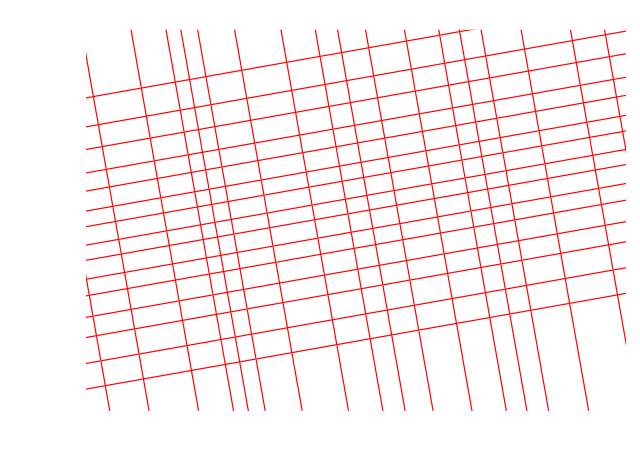
This pattern is drawn by a WebGL 2 fragment shader. Its source:

```glsl
#version 300 es
precision highp float;
// A tilted, unevenly spaced mesh of thin red lines, cropped to a rectangle on white.

#define TILT 0.1755                   // radians
#define LINE_WIDTH 0.00262            // lengths are in canvas heights
#define FRAME_MIN vec2(0.1886, 0.0989)
#define FRAME_MAX vec2(1.3728, 0.9350)
#define ROWS 15
#define ROW_GAP 0.0361
#define ROW_SPREAD 0.00018
#define COLUMNS 18
#define COLUMN_GAP 0.0677
#define COLUMN_START -0.065
#define PAPER vec3(1.0)
#define INK vec3(1.0, 0.0, 0.0)

uniform vec2 u_resolution;
out vec4 fragColor;

// Rows are dense in the middle and open out towards both ends.
float rowOffset(int index) {
    float u = float(index - ROWS / 2);
    float alternate = 0.0018 * (index % 2 == 0 ? -1.0 : 1.0);
    return -0.4636 - ROW_GAP * u - ROW_SPREAD * u * u * u - alternate;
}

// Two waves of unrelated period bunch the columns irregularly.
float columnOffset(int index) {
    float i = float(index);
    float drift = 0.0235 * cos(1.35 * (i - 2.7)) + 0.0144 * cos(0.9 * (i - 2.5));
    return COLUMN_START + COLUMN_GAP * i + drift;
}

// Share of a pixel covered by a line whose centre is the given distance away.
float lineCoverage(float dist, float pixel) {
    float reach = min(0.5 * LINE_WIDTH, dist + 0.5 * pixel);
    float start = max(-0.5 * LINE_WIDTH, dist - 0.5 * pixel);
    return clamp((reach - start) / pixel, 0.0, 1.0);
}

// Soft-edged mask of the cropping rectangle.
float frameMask(vec2 p, float pixel) {
    vec2 inside = min(p - FRAME_MIN, FRAME_MAX - p);
    return clamp(min(inside.x, inside.y) / pixel + 0.5, 0.0, 1.0);
}

void main() {
    float pixel = 1.0 / u_resolution.y;
    vec2 p = gl_FragCoord.xy * pixel;

    // Mesh axes pivot on the top left corner of the frame.
    vec2 fromCorner = p - vec2(FRAME_MIN.x, FRAME_MAX.y);
    vec2 along = vec2(cos(TILT), sin(TILT));
    vec2 mesh = vec2(dot(fromCorner, along), dot(fromCorner, vec2(-along.y, along.x)));

    // Nearest line of each family.
    float rowDist = 1e3;
    for (int i = 0; i < ROWS; i++)
        rowDist = min(rowDist, abs(mesh.y - rowOffset(i)));
    float columnDist = 1e3;
    for (int i = 0; i < COLUMNS; i++)
        columnDist = min(columnDist, abs(mesh.x - columnOffset(i)));

    float ink = max(lineCoverage(rowDist, pixel), lineCoverage(columnDist, pixel));
    fragColor = vec4(mix(PAPER, INK, ink * frameMask(p, pixel)), 1.0);
}
```
